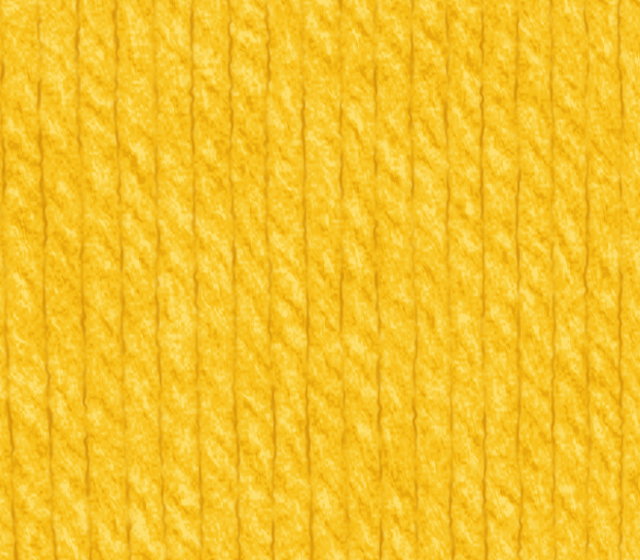
Give the GLSL for this texture, as a Shadertoy shader.

```glsl
// Yellow yarn cords laid side by side, each twisted from slanting plies.
// Cords come from a gently warped column index; each ply is a repeating
// diagonal bulge, broken up by stretched fibre noise and fine woolly grain.

const float CORDS      = 16.26;  // cords across at the left-hand spacing
const float TIGHTEN    = 1.31;   // extra cords gained by tighter right side
const float LEAN       = 0.024;  // sideways drift of cords at lower left
const float PLIES      = 13.5;   // ply bulges down the canvas
const float PLY_SLANT  = 0.55;   // fall of a ply over half a cord
const float SEAM_WIDTH = 0.085;  // seam half width, in cords
const float GRAIN      = 190.0;  // grain cells per canvas height
const float BASE_TONE  = 0.50;   // average brightness on the yarn ramp
const float PLY_DEPTH  = 0.50;   // contrast of the ply bulges
const float WOOL_DEPTH = 0.50;   // contrast of the woolly grain

const vec3 SEAM_COLOR  = vec3(0.82, 0.55, 0.03);
const vec3 SHADE_COLOR = vec3(0.91, 0.66, 0.05);
const vec3 DEEP_COLOR  = vec3(0.968, 0.745, 0.085);
const vec3 BODY_COLOR  = vec3(0.975, 0.79, 0.18);
const vec3 LIGHT_COLOR = vec3(0.99, 0.87, 0.41);

float hash(vec2 p) {
    vec3 q = fract(vec3(p.xyx) * 0.1031);
    q += dot(q, q.yzx + 33.33);
    return fract((q.x + q.y) * q.z);
}

// Smooth value noise in 0..1
float noise(vec2 p) {
    vec2 i = floor(p), f = fract(p);
    f = f * f * (3.0 - 2.0 * f);
    float low  = mix(hash(i), hash(i + vec2(1, 0)), f.x);
    float high = mix(hash(i + vec2(0, 1)), hash(i + vec2(1, 1)), f.x);
    return mix(low, high, f.y);
}

// Continuous cord index: whole numbers lie on the seams
float cordIndex(vec2 uv, vec2 p) {
    float x = uv.x - LEAN * (1.0 - uv.x) * pow(1.0 - uv.y, 1.5);
    float k = CORDS * x + TIGHTEN * x * x;
    float column = floor(k + 0.5);
    k += 0.12 * (noise(vec2(column * 7.3 + 40.0, uv.y * 10.0)) - 0.5);
    return k + 0.09 * (noise(p * 85.0 + 90.0) - 0.5);
}

vec3 yarnRamp(float tone) {
    vec3 color = mix(SHADE_COLOR, DEEP_COLOR, clamp(tone / 0.3, 0.0, 1.0));
    color = mix(color, BODY_COLOR, clamp((tone - 0.3) / 0.3, 0.0, 1.0));
    return mix(color, LIGHT_COLOR, clamp((tone - 0.6) / 0.4, 0.0, 1.0));
}

void mainImage(out vec4 fragColor, in vec2 fragCoord) {
    vec2 uv = fragCoord / iResolution.xy;
    vec2 p = fragCoord / iResolution.y;

    // Position inside the cord
    float k = cordIndex(uv, p);
    float id = floor(k);
    float across = 2.0 * (k - id) - 1.0;
    float roundness = sqrt(max(0.0, 1.0 - across * across));
    float seed = hash(vec2(id + 20.0, 3.0));

    // Twisted plies with uneven pitch from cord to cord
    float pitch = PLIES * mix(0.92, 1.08, hash(vec2(id + 20.0, 8.0)));
    float phase = uv.y * pitch + across * PLY_SLANT + seed * 9.0;
    phase += 0.7 * (noise(vec2(id * 5.0 + 60.0, uv.y * 8.0)) - 0.5);
    phase += 0.16 * (noise(p * 60.0 + 25.0) - 0.5);
    float plyPos = 2.0 * fract(phase) - 1.0;
    float bulge = 1.0 - plyPos * plyPos;
    float presence = 0.35 + 1.1 * noise(vec2(id * 3.7 + 80.0, uv.y * 11.0));

    // Short fibres along the ply, with a finer and steeper set
    vec2 strand = vec2(phase + 30.0, across + id * 4.0 + 100.0);
    float fibre = noise(strand * vec2(4.5, 2.2)) - 0.5;
    float fineFibre = noise(vec2(strand.x * 8.0 + across * 4.0, strand.y * 4.5)) - 0.5;
    float glint = smoothstep(0.6, 0.9, noise(strand * vec2(6.0, 2.8) + 50.0));

    // Woolly grain and broad unevenness
    float grain = noise(p * GRAIN) - 0.5;
    float fuzz = noise(p * GRAIN * 0.55 + 70.0) - 0.5;
    float broad = noise(p * 7.0 + 15.0) + noise(p * 16.0 + 35.0) - 1.0;

    float tone = BASE_TONE + 0.16 * (roundness - 0.8);
    tone += roundness * presence * PLY_DEPTH * (bulge - 0.67);
    tone += roundness * (0.42 * fibre + 0.36 * fineFibre);
    tone += 0.24 * glint * bulge * roundness;
    tone += WOOL_DEPTH * (grain + 0.7 * fuzz) + 0.16 * broad;
    vec3 color = yarnRamp(tone);

    // Seams: broad contact shade with a ragged, intermittent core
    float seamDistance = 0.5 * (1.0 - abs(across));
    float column = floor(k + 0.5);
    float wear = noise(vec2(column * 6.1 + 30.0, uv.y * 24.0));
    wear = 0.65 * wear + 0.35 * noise(vec2(column * 9.7 + 10.0, uv.y * 75.0));
    float softShade = exp(-seamDistance * 13.0);
    float core = 1.0 - smoothstep(0.0, SEAM_WIDTH, seamDistance);
    color = mix(color, SHADE_COLOR, softShade * mix(0.2, 0.55, wear));
    color = mix(color, SEAM_COLOR, core * 0.8 * smoothstep(0.2, 0.85, wear));

    fragColor = vec4(color, 1.0);
}
```
